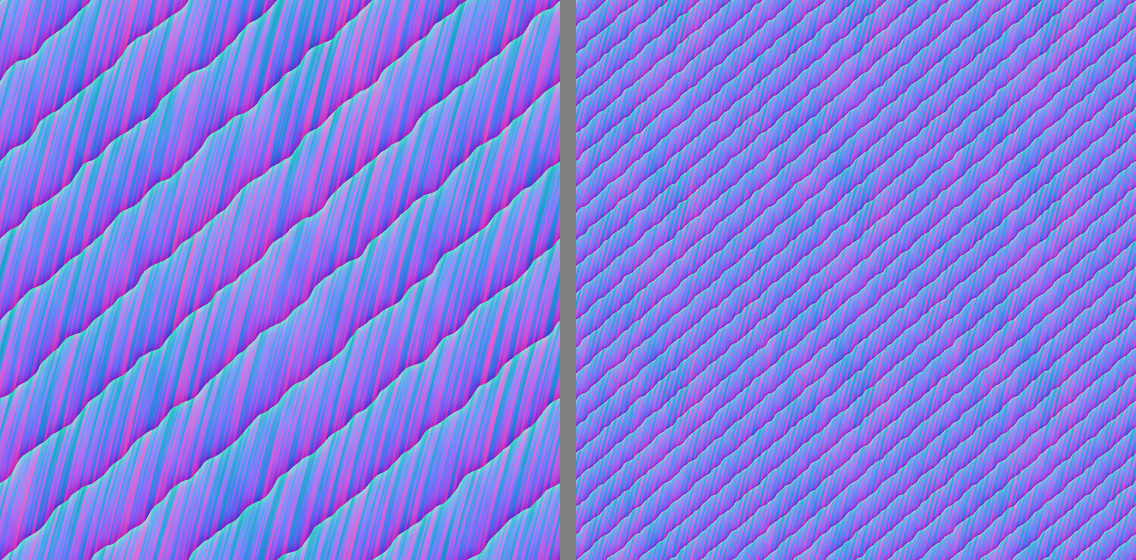
Left, the tile; right, the same tile 3 across and 3 down.
This texture map is drawn by a WebGL 1 fragment shader. Its source:

```glsl
precision highp float;
// Tiling normal map of a wound rope: slanted, overlapping strands of fine twisted fibres.

uniform vec2 u_resolution;

const float TAU = 6.2831853;

vec3 hash3(vec2 p) {
  vec3 q = vec3(dot(p, vec2(127.1, 311.7)), dot(p, vec2(269.5, 183.3)), dot(p, vec2(419.2, 371.9)));
  return fract(sin(q) * 43758.545);
}

// Smooth cellular noise that wraps after an even number of columns.
// Neighbouring columns lean opposite ways, like the two flanks of a fibre.
float fibreNoise(vec2 p, vec2 cells) {
  p *= cells;
  vec2 base = floor(p);
  float sum = 0.0;
  float total = 0.0001;
  for (int j = -1; j <= 1; j++) {
    for (int i = -1; i <= 1; i++) {
      vec2 cell = base + vec2(float(i), float(j));
      vec3 rnd = hash3(mod(cell, cells));
      vec2 d = cell + 0.5 + vec2(0.7, 0.9) * (rnd.xy - 0.5) - p;
      float weight = exp(-dot(d * d, vec2(11.0, 7.0)));
      float flank = 2.0 * mod(cell.x, 2.0) - 1.0;
      sum += weight * flank * (1.1 * rnd.z - 0.05);
      total += weight;
    }
  }
  return sum / total;
}

// Uneven drift of the strand borders.
float borderWobble(vec2 p) {
  float w = 0.026 * sin(TAU * (4.0 * p.x + 3.0 * p.y) + 0.8 * sin(TAU * (p.x - 2.0 * p.y)));
  w += 0.024 * sin(TAU * (7.0 * p.x + 5.0 * p.y) + 1.3 * sin(TAU * (2.0 * p.x + p.y)) + 1.7);
  w += 0.016 * sin(TAU * (12.0 * p.x + 9.0 * p.y) + 1.5 * sin(TAU * (3.0 * p.y - p.x)) + 4.1);
  w += 0.006 * sin(TAU * (23.0 * p.x + 17.0 * p.y) + 2.0 * sin(TAU * (5.0 * p.x + 2.0 * p.y)));
  return w;
}

vec3 ropeNormal(vec2 p) {
  // Six strands across and seven down; 0 is the lower border, 1 the upper.
  float wobble = borderWobble(p);
  float strand = fract(7.0 * p.y - 6.0 * p.x + wobble);

  // Fibres lean right, curve slightly and stay clear of the border wobble.
  float height = strand - wobble;
  vec2 q = vec2(p.x - 0.032 * height - 0.013 * height * height, p.y);
  float fibre = 0.64 * fibreNoise(q, vec2(62.0, 4.0));
  fibre += 0.48 * fibreNoise(q + vec2(0.007, 0.37), vec2(112.0, 5.0));
  fibre += 0.40 * fibreNoise(q + vec2(0.003, 0.71), vec2(184.0, 7.0));
  fibre += 0.26 * fibreNoise(q + vec2(0.001, 0.19), vec2(270.0, 36.0));

  // Rounded strand with a dark lower crease and a thin bright upper lip.
  float crease = exp(-strand * 14.0);
  float bulge = 0.76 * (strand - 0.5) - 0.85 * crease;
  bulge += 1.05 * exp((strand - 1.0) * 26.0);

  vec2 slope = fibre * vec2(1.0, -0.28) + bulge * vec2(-0.28, 0.95);
  return normalize(vec3(slope, 0.93)) * vec3(1.0, 1.0, 0.95 - 0.15 * crease);
}

void main() {
  // Four samples per pixel smooth the strand borders.
  vec3 normal = vec3(0.0);
  for (int j = 0; j < 2; j++) {
    for (int i = 0; i < 2; i++) {
      vec2 offset = 0.5 * vec2(float(i), float(j)) - 0.25;
      normal += 0.25 * ropeNormal((gl_FragCoord.xy + offset) / u_resolution);
    }
  }
  gl_FragColor = vec4(0.5 + 0.5 * normal, 1.0);
}
```
